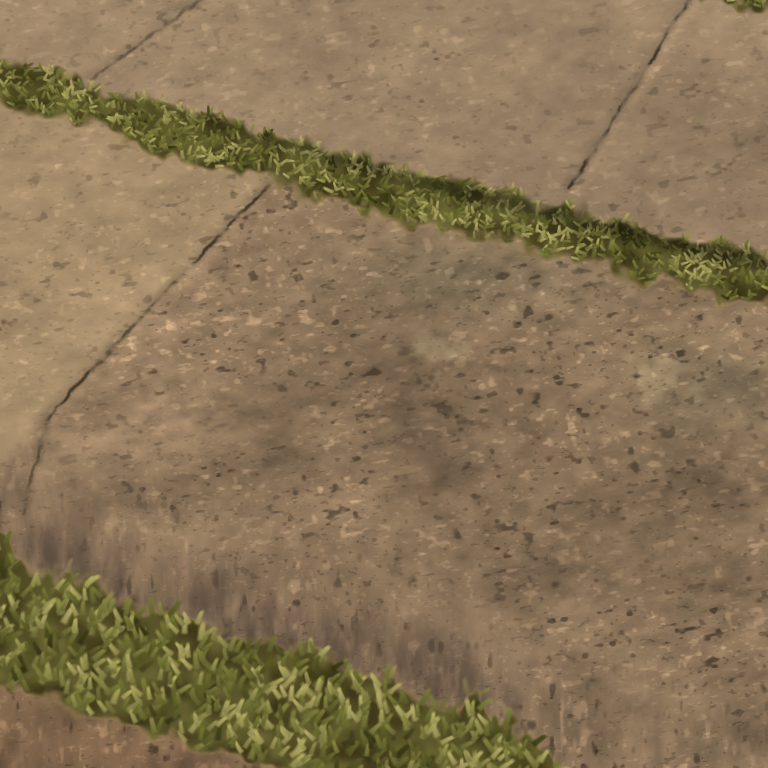
This texture is drawn by a Shadertoy shader. Its source:

```glsl
// Draws weathered paving slabs with cracked joints and diagonal strips of grass.

float hash(vec2 p) {
    vec3 q = fract(vec3(p.xyx) * 0.1031);
    q += dot(q, q.yzx + 33.33);
    return fract((q.x + q.y) * q.z);
}

float noise(vec2 p) {
    vec2 i = floor(p), f = fract(p);
    f = f * f * (3.0 - 2.0 * f);
    return mix(mix(hash(i), hash(i + vec2(1, 0)), f.x),
               mix(hash(i + vec2(0, 1)), hash(i + vec2(1, 1)), f.x), f.y);
}

float fbm(vec2 p) {
    float sum = 0.0, amp = 0.5;
    for (int i = 0; i < 4; i++) {
        sum += amp * noise(p);
        p = p * 2.03 + 7.3;
        amp *= 0.5;
    }
    return sum;
}

// Soft elliptical spot, 1 at its centre
float spot(vec2 p, float x, float y, float rx, float ry) {
    vec2 d = (p - vec2(x, y)) / vec2(rx, ry);
    return exp(-dot(d, d));
}

float segmentDist(vec2 p, vec2 a, vec2 b) {
    vec2 ab = b - a;
    return length(p - a - ab * clamp(dot(p - a, ab) / dot(ab, ab), 0.0, 1.0));
}

// Heights of the strip outlines
float upperCentre(float x) { return 0.896 - 0.263 * x - 0.01 * sin(3.14 * x); }
float lowerTop(float x) {
    return 0.25 - 0.27 * x + 0.055 * exp(-18.0 * x) - 0.07 * smoothstep(0.6, 0.75, x);
}
float lowerBase(float x) { return 0.112 - 0.31 * x; }

// Positive inside the grass strips
float grassDepth(vec2 p) {
    float upper = 0.03 - abs(p.y - upperCentre(p.x));
    float tufts = 0.05 * (noise(p * vec2(42, 12)) - 0.5);
    float lower = min(lowerTop(p.x) - p.y + tufts, p.y - lowerBase(p.x));
    float corner = p.y - 1.0 + 0.21 * (p.x - 0.93);
    return max(max(upper, lower), corner) + 0.018 * (noise(p * 30.0) + noise(p * 80.0) - 1.0);
}

// Dark broken line with a pale worn lip
vec3 addJoint(vec3 col, vec2 p, vec2 a, vec2 b, float strength) {
    vec2 q = p + (vec2(fbm(p * 75.0), fbm(p * 75.0 + 19.0)) - 0.47) * 0.009;
    float d = segmentDist(q, a, b);
    float lip = segmentDist(q - vec2(0.008, -0.003), a, b);
    float broken = smoothstep(0.3, 0.65, fbm(p * 42.0 + 4.0));
    col *= 1.0 + strength * (0.1 * exp(-lip * lip * 22000.0) - 0.12 * exp(-d * d * 9000.0));
    return col * (1.0 - strength * (0.06 + 0.5 * broken) * (1.0 - smoothstep(0.0, 0.0042, d)));
}

// Irregular pits (negative) and pale flecks (positive)
float flecks(vec2 p) {
    float n = 0.65 * noise(p) + 0.35 * noise(p * 2.3 + 5.0);
    return smoothstep(0.68, 0.88, n) - 1.3 * smoothstep(0.7, 0.88, 1.0 - n);
}

vec3 stone(vec2 p) {
    vec2 q = vec2(p.x + 0.25 * p.y, p.y * 1.7 - 0.3 * p.x);
    float above = smoothstep(-0.01, 0.01, p.y - upperCentre(p.x));
    float left = (1.0 - above) * smoothstep(-0.02, 0.02, 0.349 + (p.y - 0.759) * 0.94 - p.x);
    vec3 col = mix(vec3(0.545, 0.452, 0.35), vec3(0.61, 0.515, 0.405), above);
    col = mix(col, vec3(0.645, 0.545, 0.415), left);

    // Broad stains, lichen and worn patches
    col *= 1.0 - 0.1 * (spot(p, 0.47, 0.47, 0.2, 0.11) + spot(p, 0.82, 0.3, 0.22, 0.12)
        + spot(p, 0.96, 0.8, 0.16, 0.1) - spot(p, 0.4, 0.66, 0.13, 0.06) - spot(p, 0.2, 0.41, 0.09, 0.12));
    float lichen = spot(p, 0.6, 0.64, 0.17, 0.05) + spot(p, 0.93, 0.49, 0.1, 0.06);
    col = mix(col, vec3(0.49, 0.44, 0.34), 0.55 * lichen);
    vec2 w = p + (fbm(p * 40.0) - 0.47) * 0.05;
    float worn = spot(w, 0.573, 0.548, 0.043, 0.021) + spot(w, 0.853, 0.505, 0.028, 0.033);
    col = mix(col, vec3(0.61, 0.54, 0.41), 0.65 * smoothstep(0.2, 0.7, worn));

    // Grain, turning upright towards the near grass
    float rise = p.y - lowerTop(p.x), rough = mix(1.0, 0.55, max(above, left));
    float upright = 1.0 - smoothstep(0.05, 0.22, rise);
    float grain = mix(fbm(q * 42.0 + 11.0), fbm(p * vec2(55, 24)), upright);
    float chips = mix(flecks(q * 55.0), flecks(p * vec2(75, 38)), upright);
    col *= 1.0 + rough * (0.4 * fbm(q * 9.0) + 0.36 * grain - 0.36);
    col *= 1.0 + rough * (0.24 * chips + 0.13 * flecks(q * 100.0)) * (0.4 + noise(p * 11.0));

    // Streaked damp edge over the near grass
    float damp = smoothstep(-0.03, 0.01, rise) * (1.0 - smoothstep(0.0, 0.13, rise));
    damp *= (1.0 - smoothstep(0.6, 0.8, p.x)) * smoothstep(0.25, 0.75, fbm(p * vec2(46, 13)));
    col = mix(col, vec3(0.33, 0.27, 0.23), 0.9 * damp);
    return col * mix(vec3(0.87, 0.83, 0.8), vec3(1), smoothstep(-0.01, 0.02, p.y - lowerBase(p.x)));
}

// One layer of tapered blades whose roots lie in grass
vec3 addBlades(vec3 col, vec2 p, float cells, float seed, float lean) {
    for (int k = 0; k < 9; k++) {
        vec2 cell = floor(p * cells) + vec2(k % 3 - 1, k / 3 - 1), key = cell + seed;
        vec2 root = (cell + vec2(hash(key), hash(key + 57.0))) / cells;
        float angle = 1.57 + lean * (hash(key + 73.0) - 0.5);
        float tone = 0.6 * hash(key + 31.0) + 0.75 * noise(root * 32.0) - 0.13;
        vec2 axis = vec2(cos(angle), sin(angle)), d = (p - root) * cells;
        float t = dot(d, axis) / 0.95, along = clamp(t, 0.0, 1.0);
        float side = abs(dot(d, vec2(-axis.y, axis.x)) + 0.12 * t * t);
        float mask = 1.0 - smoothstep(0.04, 0.27 - 0.13 * along, side);
        mask *= smoothstep(-0.1, 0.1, t) * (1.0 - smoothstep(0.7, 1.0, t));
        vec3 blade = mix(vec3(0.23, 0.23, 0.09), vec3(0.44, 0.44, 0.2), smoothstep(0.05, 0.5, tone));
        blade = mix(blade, vec3(0.68, 0.65, 0.38), smoothstep(0.5, 0.95, tone)) * (0.85 + 0.25 * along);
        col = mix(col, blade, mask * smoothstep(-0.003, 0.004, grassDepth(root)));
    }
    return col;
}

void mainImage(out vec4 fragColor, in vec2 fragCoord) {
    vec2 p = fragCoord / iResolution.xy, bend = vec2(0.06, 0.455);
    vec3 col = stone(p);
    col = addJoint(col, p, vec2(0.26, 1), vec2(0.117, 0.896), 0.6);
    col = addJoint(col, p, vec2(0.898, 1), vec2(0.742, 0.755), 1.0);
    col = addJoint(col, p, vec2(0.349, 0.759), bend, 1.0);
    col = addJoint(col, p, bend, vec2(0.03, 0.33), 0.7);

    // Pale soil fringe, mottled bed, then blades
    float depth = grassDepth(p), offset = p.y - upperCentre(p.x);
    float fringe = (1.0 - smoothstep(-0.03, 0.0, offset)) * exp(-depth * depth * 20000.0);
    col = mix(col, vec3(0.66, 0.56, 0.37), 0.4 * fringe);
    vec3 bed = mix(vec3(0.23, 0.2, 0.09), vec3(0.42, 0.4, 0.2), noise(p * 50.0));
    col = mix(col, bed, smoothstep(-0.007, 0.007, depth));
    bool near = p.y < 0.45;
    for (float i = 0.0; i < 4.0; i++)
        col = addBlades(col, p, (near ? 34.0 : 56.0) * (1.0 + 0.13 * i), i * 101.0, near ? 2.0 : 3.0);

    // Shadowed upper rim of the far strip
    float rim = offset - 0.024;
    col *= 1.0 - 0.4 * smoothstep(0.0, 0.7, p.x) * exp(-rim * rim * 6000.0) * smoothstep(-0.008, 0.006, depth);
    fragColor = vec4(clamp(col, 0.0, 1.0), 1);
}
```
